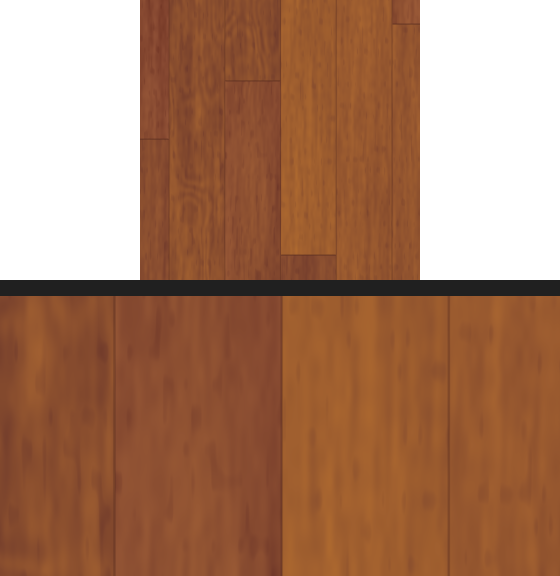
Top: the whole. Bottom: its middle third, enlarged.
Give the GLSL for this texture, as a Shadertoy shader.

```glsl
// Square panel of reddish-brown wooden floor planks, centred on white.

const float PLANK_WIDTH = 0.199;
const float FIRST_SEAM = 0.104;
const vec3 DARK_WOOD = vec3(0.455, 0.245, 0.175);
const vec3 LIGHT_WOOD = vec3(0.685, 0.415, 0.185);
const vec3 RED_WOOD = vec3(0.54, 0.285, 0.215);
const vec3 SEAM_COLOR = vec3(0.34, 0.17, 0.12);

// Height of the end joint in each column; values outside 0..1 leave it whole
const float JOINT[6] = float[6](0.503, -1.0, 0.711, 0.089, -1.0, 0.914);

// Per plank: lightness, redness, strength of the curved figure
const vec3 LOWER[6] = vec3[6](
    vec3(0.27, 0.25, 0.3), vec3(0.40, 0.0, 1.0), vec3(0.32, 0.45, 0.3),
    vec3(0.20, 0.20, 0.3), vec3(0.62, 0.1, 0.1), vec3(0.50, 0.10, 0.2));
const vec3 UPPER[6] = vec3[6](
    vec3(0.36, 0.75, 0.2), vec3(0.40, 0.1, 1.0), vec3(0.36, 0.05, 1.0),
    vec3(0.76, 0.0, 0.1), vec3(0.62, 0.1, 0.1), vec3(0.44, 0.45, 0.2));

float hash(vec2 p) {
    return fract(sin(dot(p, vec2(127.1, 311.7))) * 43758.5453);
}

float noise(vec2 p) {
    vec2 cell = floor(p);
    vec2 f = fract(p);
    f = f * f * (3.0 - 2.0 * f);
    float bottom = mix(hash(cell), hash(cell + vec2(1.0, 0.0)), f.x);
    float top = mix(hash(cell + vec2(0.0, 1.0)), hash(cell + vec2(1.0)), f.x);
    return mix(bottom, top, f.y);
}

// Straight streaks and fibres running along the plank, centred on zero
float fibres(vec2 p) {
    float grain = 0.22 * (noise(p * vec2(17.0, 1.3)) - 0.5);
    grain += 0.24 * (noise(p * vec2(48.0, 3.0)) - 0.5);
    grain += 0.24 * (noise(p * vec2(105.0, 9.0)) - 0.5);
    return grain + 0.14 * (noise(p * vec2(130.0, 38.0)) - 0.5);
}

// Growth rings as contour lines of a stretched height field
float figure(vec2 p) {
    float height = noise(p * vec2(9.0, 2.4)) + 0.25 * noise(p * vec2(26.0, 9.0));
    return sin(height * 48.0);
}

// Short dark pores
float pores(vec2 p) {
    return smoothstep(0.68, 0.92, noise(p * vec2(120.0, 26.0)));
}

vec3 plankColor(vec2 p, vec3 kind, float seed) {
    vec2 q = p + vec2(seed * 3.7, seed * 5.3);
    q.x += 0.012 * (noise(q * vec2(4.0, 3.0)) - 0.5);
    float tone = kind.x + fibres(q);
    tone += 0.09 * kind.z * figure(q) - 0.16 * pores(q);
    vec3 wood = mix(DARK_WOOD, LIGHT_WOOD, clamp(tone, -0.15, 1.1));
    float redness = kind.y * (0.4 + 0.6 * noise(q * vec2(10.0, 2.0)));
    return mix(wood, RED_WOOD + 0.22 * (tone - kind.x), redness);
}

// Coverage of a thin line at the given distance
float line(float dist, float halfWidth, float pixel) {
    return 1.0 - smoothstep(halfWidth - 0.5 * pixel, halfWidth + pixel, dist);
}

vec3 floorColor(vec2 p, float pixel) {
    float across = (p.x - FIRST_SEAM) / PLANK_WIDTH;
    int column = clamp(int(floor(across)) + 1, 0, 5);
    float aboveJoint = step(JOINT[column], p.y);
    vec3 kind = mix(LOWER[column], UPPER[column], aboveJoint);
    vec3 color = plankColor(p, kind, float(column) + 6.0 * aboveJoint + 1.0);

    // Fine seams between planks and at their ends
    float seamDist = abs(fract(across + 0.5) - 0.5) * PLANK_WIDTH;
    float seam = 0.38 * line(seamDist, 0.0012, pixel);
    float joint = 0.6 * line(abs(p.y - JOINT[column]), 0.0013, pixel);
    return mix(color, SEAM_COLOR, max(seam, joint));
}

void mainImage(out vec4 fragColor, in vec2 fragCoord) {
    float pixel = 1.0 / iResolution.y;
    vec2 p = (fragCoord - 0.5 * iResolution.xy) * pixel + 0.5;
    float edge = 0.5 - abs(p.x - 0.5);
    float panel = smoothstep(-0.5 * pixel, 0.5 * pixel, edge);
    fragColor = vec4(mix(vec3(1.0), floorColor(p, pixel), panel), 1.0);
}
```
